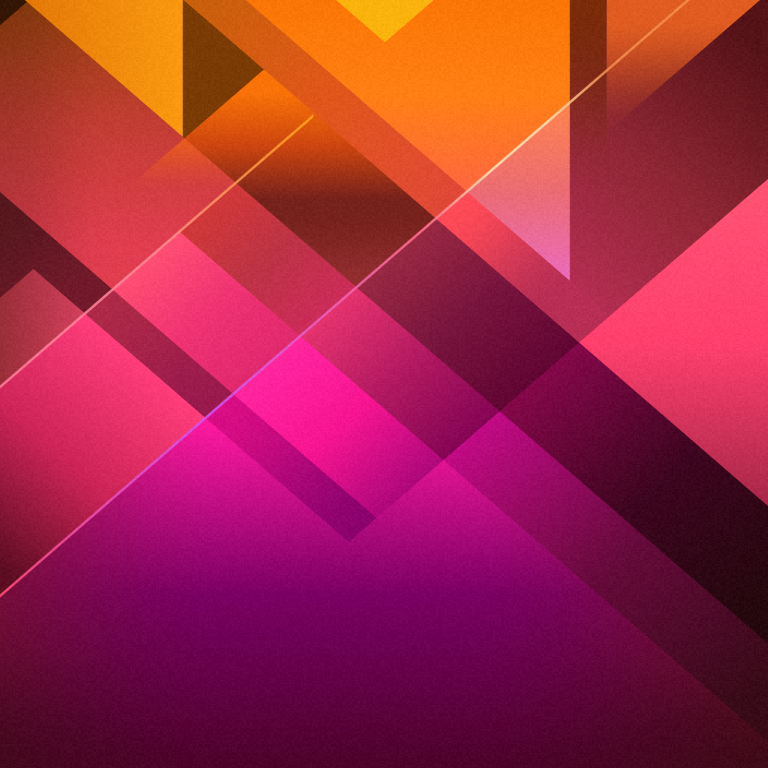
Give the GLSL for this background, as a three.js fragment shader.

```glsl
// Overlapping diagonal glass bands, glowing from orange through pink to deep purple.
varying vec2 vUv;

#define SLOPE 0.866
#define SOFTNESS 0.0011
#define LINE_WIDTH 0.0017
#define GRAIN 0.035
#define GRAIN_CELLS 512.0

// Falling edges, from upper right to lower left
const float FALL_TIP = -0.379;
const float FALL_ORANGE = -0.277;
const float FALL_DARK = -0.207;
const float FALL_ROSE = -0.028;
const float FALL_PINK = 0.099;
const float FALL_SHADE = 0.250;
const float FALL_BASE = 0.3125;
// Rising edges, from upper left to lower right
const float RISE_CORNER = 0.033;
const float RISE_GLOW = 0.388;
const float RISE_TIP = 0.489;
const float RISE_SHORT = 0.504;
const float RISE_LONG = 0.776;
const float RISE_RIGHT = 0.857;
const float RISE_LOW = 1.099;
// Upright edges
const float WALL_LEFT = 0.238;
const float WALL_MID = 0.742;
const float WALL_RIGHT = 0.790;

float on(float d) { return smoothstep(-SOFTNESS, SOFTNESS, d); }

float hash(vec2 p) {
  vec3 q = fract(vec3(p.xyx) * 0.1031);
  q += dot(q, q.yzx + 33.33);
  return fract((q.x + q.y) * q.z);
}

// Three colour stops spread evenly from lo to hi
vec3 ramp(vec3 a, vec3 b, vec3 c, float lo, float hi, float x) {
  float t = clamp((x - lo) / (hi - lo), 0.0, 1.0) * 2.0;
  return mix(mix(a, b, min(t, 1.0)), c, max(t - 1.0, 0.0));
}

float thinLine(float d) {
  return 1.0 - smoothstep(LINE_WIDTH * 0.4, LINE_WIDTH * 1.5, abs(d) / sqrt(1.0 + SLOPE * SLOPE));
}

// Everything above the dark band
vec3 upperField(vec2 p, float f, float g, float pastLong) {
  vec3 col = ramp(vec3(0.72, 0.18, 0.33), vec3(0.55, 0.15, 0.20), vec3(0.33, 0.07, 0.09), 0.25, 0.80, -f);
  float wall = on(p.x - WALL_MID) * on(WALL_RIGHT - p.x);
  col = mix(col, vec3(0.48, 0.17, 0.04), wall * (1.0 - smoothstep(0.0, 0.25, p.y)));
  float haze = on(p.x - WALL_RIGHT) * on(RISE_RIGHT - g);
  col = mix(col, vec3(0.88, 0.36, 0.13), haze * (1.0 - smoothstep(0.02, 0.18, p.y)));
  // Large orange triangle with its pink foot
  vec3 orange = ramp(vec3(0.98, 0.46, 0.02), vec3(1.0, 0.50, 0.08), vec3(1.0, 0.40, 0.25), 0.0, 0.25, p.y);
  vec3 foot = ramp(vec3(1.0, 0.52, 0.30), vec3(0.92, 0.42, 0.45), vec3(0.92, 0.42, 0.75), 0.13, 0.37, p.y);
  col = mix(col, mix(orange, foot, pastLong), on(WALL_MID - p.x));
  col = mix(col, vec3(0.98, 0.70, 0.05), on(FALL_TIP - f) * on(RISE_TIP - g));
  // Strip below the triangle
  vec3 strip = ramp(vec3(0.78, 0.38, 0.04), vec3(0.88, 0.34, 0.10), vec3(0.88, 0.28, 0.22), 0.2, 0.78, g);
  vec3 stripEnd = mix(vec3(1.0, 0.29, 0.34), vec3(0.72, 0.18, 0.33), smoothstep(RISE_LONG, 1.02, g));
  col = mix(col, mix(strip, stripEnd, pastLong), on(f - FALL_ORANGE));
  vec3 rightPink = ramp(vec3(1.0, 0.33, 0.45), vec3(1.0, 0.25, 0.43), vec3(0.65, 0.15, 0.28), 0.23, 0.66, p.y);
  return mix(col, rightPink, on(g - RISE_LOW));
}

// Warm field on the left, with a dark corner and an orange glow
vec3 leftField(vec2 p, float g) {
  vec3 col = ramp(vec3(0.58, 0.25, 0.05), vec3(0.76, 0.24, 0.20), vec3(0.88, 0.24, 0.31), 0.0, 0.32, p.y);
  col *= mix(0.85, 1.0, smoothstep(0.0, 0.15, p.x)) * mix(0.4, 1.0, on(g - RISE_CORNER));
  return mix(col, vec3(0.96, 0.39, 0.10), on(g - RISE_GLOW) * (1.0 - smoothstep(0.15, 0.255, p.y)));
}

// Magenta to plum, fading to maroon at the sides
vec3 lowerField(vec2 p) {
  vec3 col = ramp(vec3(1.0, 0.10, 0.63), vec3(0.48, 0.0, 0.39), vec3(0.30, 0.01, 0.16), 0.55, 1.0, p.y);
  vec3 maroon = mix(vec3(0.46, 0.07, 0.17), vec3(0.25, 0.04, 0.09), smoothstep(0.75, 1.0, p.y));
  return mix(col, maroon, smoothstep(0.15, 0.60, abs(p.x - 0.45)));
}

void main() {
  vec2 p = vec2(vUv.x, 1.0 - vUv.y);
  float f = p.y - SLOPE * p.x;
  float g = p.y + SLOPE * p.x;
  float pastGlow = on(g - RISE_GLOW), pastShort = on(g - RISE_SHORT);
  float pastLong = on(g - RISE_LONG), pastLow = on(g - RISE_LOW);
  vec3 lower = lowerField(p), left = leftField(p, g);
  vec3 col = upperField(p, f, g, pastLong);

  // Dark band, starting in the brown and yellow triangles
  vec3 yellow = mix(vec3(0.88, 0.45, 0.03), vec3(0.98, 0.60, 0.06), p.x / WALL_LEFT);
  vec3 band = mix(vec3(0.48, 0.23, 0.02), yellow, on(WALL_LEFT - p.x));
  vec3 ember = ramp(vec3(0.98, 0.45, 0.03), vec3(0.80, 0.27, 0.06), vec3(0.46, 0.13, 0.11), 0.12, 0.26, p.y);
  ember = mix(ember, vec3(0.58, 0.18, 0.19), smoothstep(0.27, 0.38, p.y));
  band = mix(band, ember, pastGlow);
  band = mix(band, ramp(vec3(0.60, 0.16, 0.26), vec3(0.47, 0.08, 0.24), vec3(0.38, 0.02, 0.20), RISE_LONG, RISE_LOW, g), pastLong);
  band = mix(band, ramp(vec3(0.52, 0.03, 0.29), vec3(0.24, 0.02, 0.12), vec3(0.14, 0.03, 0.05), RISE_LOW, 1.65, g), pastLow);
  col = mix(col, band, on(f - FALL_DARK));
  // Rose band
  band = mix(left, ramp(vec3(0.82, 0.22, 0.22), vec3(0.74, 0.20, 0.27), vec3(0.80, 0.17, 0.35), RISE_SHORT, RISE_LONG, g), pastShort);
  band = mix(band, ramp(vec3(0.90, 0.20, 0.43), vec3(0.70, 0.10, 0.38), vec3(0.52, 0.02, 0.33), RISE_LONG, RISE_LOW, g), pastLong);
  band = mix(band, ramp(vec3(0.76, 0.04, 0.52), vec3(0.40, 0.04, 0.23), vec3(0.22, 0.04, 0.09), RISE_LOW, 1.75, g), pastLow);
  col = mix(col, band, on(f - FALL_ROSE));
  // Bright pink band
  band = mix(left, ramp(vec3(1.0, 0.31, 0.45), vec3(0.94, 0.20, 0.45), vec3(0.88, 0.16, 0.43), RISE_SHORT, RISE_LONG, g), pastShort);
  band = mix(band, ramp(vec3(1.0, 0.15, 0.62), vec3(0.97, 0.08, 0.57), vec3(0.68, 0.03, 0.48), RISE_LONG, RISE_LOW, g), pastLong);
  col = mix(col, mix(band, lower, pastLow), on(f - FALL_PINK));
  // Narrow shaded band
  vec3 shade = mix(vec3(0.33, 0.09, 0.11), vec3(0.45, 0.10, 0.17), smoothstep(0.25, 0.5, g));
  band = mix(shade, mix(vec3(0.68, 0.16, 0.28), vec3(0.60, 0.10, 0.30), smoothstep(RISE_SHORT, RISE_LONG, g)), pastShort);
  band = mix(band, mix(vec3(0.85, 0.05, 0.52), vec3(0.55, 0.01, 0.43), smoothstep(RISE_LONG, RISE_LOW, g)), pastLong);
  col = mix(col, mix(band, lower, pastLow), on(f - FALL_SHADE));
  // Lower left panels
  band = mix(shade, mix(vec3(0.60, 0.18, 0.22), vec3(0.83, 0.25, 0.36), p.x / 0.11), pastGlow);
  band = mix(band, ramp(vec3(1.0, 0.24, 0.48), vec3(0.80, 0.14, 0.34), vec3(0.36, 0.05, 0.13), FALL_BASE, 0.74, f), pastShort);
  col = mix(col, mix(band, lower, pastLong), on(f - FALL_BASE));

  // Thin bright lines
  vec3 shortTint = ramp(vec3(1.0, 0.50, 0.62), vec3(1.0, 0.55, 0.60), vec3(1.0, 0.65, 0.10), 0.0, 0.4, p.x);
  col = mix(col, shortTint, 0.85 * thinLine(g - RISE_SHORT) * on(0.408 - p.x));
  vec3 longTint = ramp(vec3(1.0, 0.30, 0.45), vec3(0.82, 0.32, 0.95), vec3(1.0, 0.42, 0.55), 0.0, 0.54, p.x);
  longTint = mix(longTint, vec3(1.0, 0.88, 0.70), smoothstep(0.54, 0.65, p.x));
  longTint = mix(longTint, vec3(0.95, 0.55, 0.30), smoothstep(0.70, 0.80, p.x));
  col = mix(col, longTint, 0.9 * thinLine(g - RISE_LONG));

  // Fine grain
  col += GRAIN * (hash(floor(vUv * GRAIN_CELLS)) - 0.5);
  gl_FragColor = vec4(clamp(col, 0.0, 1.0), 1.0);
}
```
